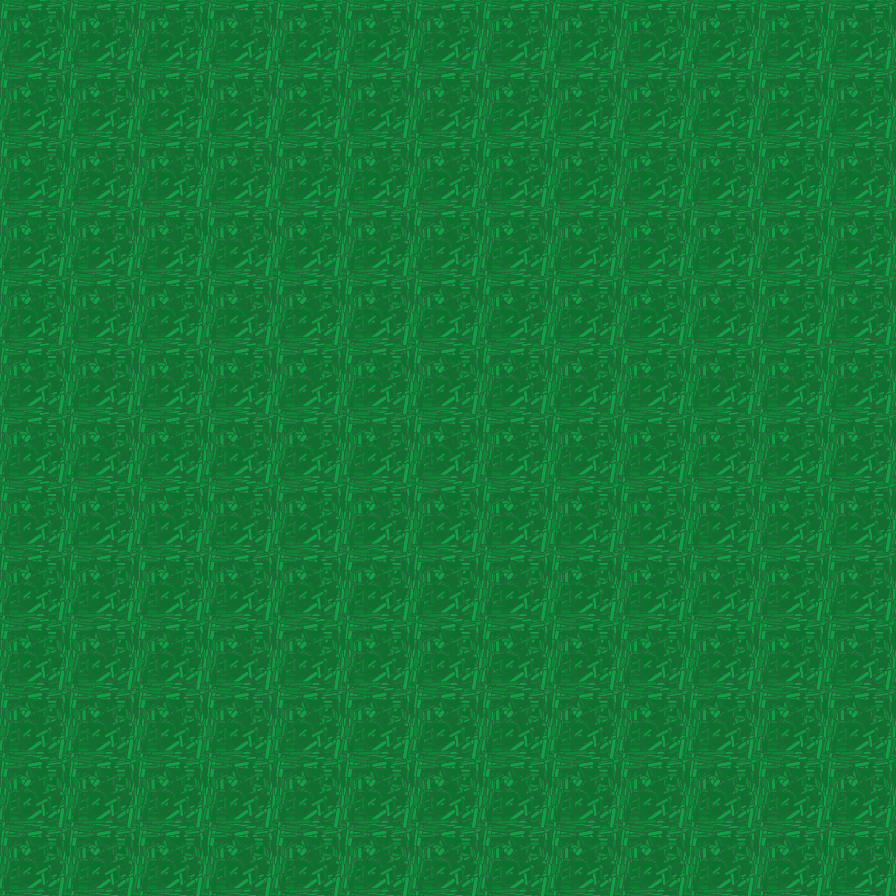
A WebGL 1 fragment shader for this texture:

```glsl
precision highp float;

uniform vec2 u_resolution;

const float REPEATS = 13.0;
const int BLADES = 170;
const float HALF_PI = 1.5708;

const vec3 DEEP_GREEN = vec3(0.03, 0.45, 0.17);
const vec3 MID_GREEN = vec3(0.06, 0.53, 0.22);
const vec3 BRIGHT_GREEN = vec3(0.06, 0.63, 0.27);
const vec3 OUTLINE = vec3(0.12, 0.40, 0.22);

float hash(vec2 p) {
  return fract(sin(dot(p, vec2(12.9898, 78.233))) * 43758.5453);
}

// Shortest offset between two points of a repeating tile
vec2 wrapOffset(vec2 a, vec2 b) {
  return fract(a - b + 0.5) - 0.5;
}

// Distance to a centred segment that runs along dir
float segmentDistance(vec2 p, vec2 dir, float halfLength) {
  float along = clamp(dot(p, dir), -halfLength, halfLength);
  return length(p - dir * along);
}

// 1 near the tile seams, 0 in the middle
float seamAmount(vec2 p) {
  vec2 d = abs(p - 0.5);
  return smoothstep(0.30, 0.42, max(d.x, d.y));
}

// Blades follow the seams and lean diagonally inside the tile
float bladeAngle(vec2 center, float jitter) {
  vec2 d = abs(center - 0.5);
  float seamAngle = d.x > d.y ? HALF_PI : 0.0;
  float leaning = 0.95 + jitter * 2.4;
  return mix(leaning, seamAngle + jitter * 0.4, step(0.5, seamAmount(center)));
}

vec3 bladeColor(float tone) {
  vec3 low = mix(DEEP_GREEN, MID_GREEN, smoothstep(0.15, 0.5, tone));
  return mix(low, BRIGHT_GREEN, smoothstep(0.5, 0.8, tone));
}

// Fill with a thin dark outline, laid over the colour below
vec3 paintBlade(vec3 under, vec3 fill, float dist, float halfWidth, float soft) {
  float outer = 1.0 - smoothstep(-soft, soft, dist - halfWidth - 0.016);
  float inner = 1.0 - smoothstep(-soft, soft, dist - halfWidth);
  return mix(mix(under, OUTLINE, outer * 0.85), fill, inner);
}

vec3 grassTile(vec2 p, float soft) {
  vec3 color = mix(DEEP_GREEN, MID_GREEN, seamAmount(p));

  // Overlapping blades
  for (int i = 0; i < BLADES; i++) {
    float id = float(i) + 1.0;
    vec2 center = vec2(hash(vec2(id, 1.7)), hash(vec2(id, 5.3)));
    float seam = seamAmount(center);
    float angle = bladeAngle(center, hash(vec2(id, 9.1)) - 0.5);
    float halfLength = mix(0.03, 0.10, hash(vec2(id, 13.9))) * (1.0 + 0.5 * seam);
    float halfWidth = mix(0.010, 0.024, hash(vec2(id, 17.3)));
    float tone = hash(vec2(id, 21.1)) * 0.85 + 0.18 * seam;
    vec2 dir = vec2(cos(angle), sin(angle));
    float dist = segmentDistance(wrapOffset(p, center), dir, halfLength);
    color = paintBlade(color, bladeColor(tone), dist, halfWidth, soft);
  }

  // Small bright clump, upper left of centre
  for (int i = 0; i < 2; i++) {
    float side = float(i) * 2.0 - 1.0;
    vec2 dir = normalize(vec2(side, 1.3));
    vec2 offset = p - vec2(0.38 + side * 0.022, 0.64);
    color = paintBlade(color, BRIGHT_GREEN, segmentDistance(offset, dir, 0.03), 0.028, soft);
  }
  return color;
}

void main() {
  vec2 uv = gl_FragCoord.xy / u_resolution;
  float soft = 0.5 * REPEATS / min(u_resolution.x, u_resolution.y);
  gl_FragColor = vec4(grassTile(fract(uv * REPEATS), soft), 1.0);
}
```
